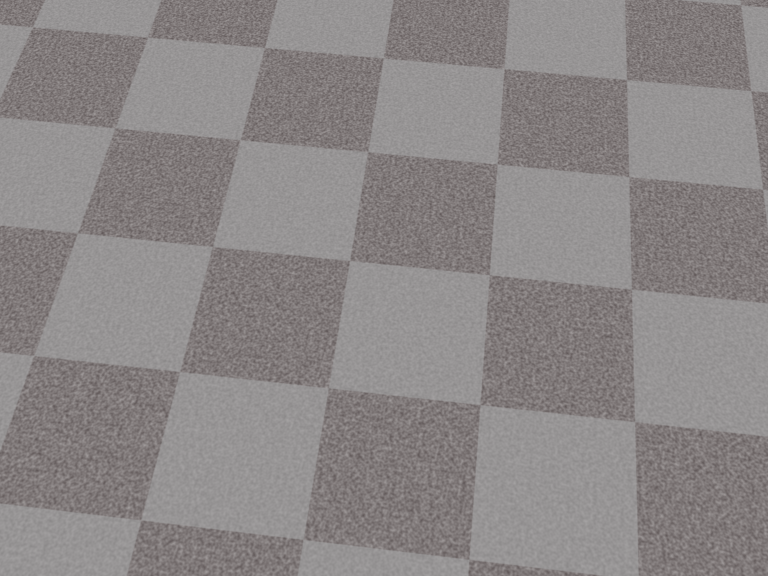
Reproduce this pattern procedurally as a Shadertoy shader.

```glsl
// Checkered floor of two-tone grey carpet tiles, seen at a slant in perspective.

vec2 hashGradient(vec2 cell) {
    uvec2 k = uvec2(ivec2(cell)) * uvec2(1597u, 3571u);
    uint h = (k.x ^ k.y) * 48271u;
    h = (h ^ (h >> 15)) * 668265u;
    h = (h ^ (h >> 13)) * 37591u;
    float angle = float((h >> 8) & 65535u) * 6.2832 / 65536.0;
    return vec2(cos(angle), sin(angle));
}

float gradientNoise(vec2 p) {
    vec2 i = floor(p), f = p - i;
    vec2 u = f * f * f * (f * (f * 6.0 - 15.0) + 10.0);
    vec2 e = vec2(0.0, 1.0);
    float a = dot(hashGradient(i), f);
    float b = dot(hashGradient(i + e.yx), f - e.yx);
    float c = dot(hashGradient(i + e.xy), f - e.xy);
    float d = dot(hashGradient(i + 1.0), f - 1.0);
    return mix(mix(a, b, u.x), mix(c, d, u.x), u.y);
}

// Projects a canvas point, in canvas heights from the top left, onto the floor in tiles.
vec2 floorPosition(vec2 p) {
    mat3 floorToCanvas = mat3(0.2012, 0.0175, -0.0076,
                              -0.0704, 0.1436, -0.0680,
                              0.4601, 0.0833, 1.0);
    vec3 q = inverse(floorToCanvas) * vec3(p, 1.0);
    return q.xy / q.z;
}

// Alternates between -1 and 1 along each axis, with a smoothed step at tile edges.
vec2 alternate(vec2 tile) {
    vec2 edge = abs(fract(tile - 0.5) - 0.5);
    vec2 side = 1.0 - 2.0 * mod(floor(tile), 2.0);
    return side * clamp(1.5 * edge / fwidth(tile), 0.0, 1.0);
}

void mainImage(out vec4 fragColor, in vec2 fragCoord) {
    vec2 p = vec2(fragCoord.x, iResolution.y - fragCoord.y) / iResolution.y;
    vec2 tile = floorPosition(p);
    vec2 parity = alternate(tile);
    float lightTile = 0.5 - 0.5 * parity.x * parity.y;

    // Looped pile: two sizes of grain, with faint ribs along the weave.
    mat2 turn = mat2(0.8, 0.6, -0.6, 0.8);
    float grain = gradientNoise(tile * 37.0)
                + 0.9 * gradientNoise(turn * tile * 59.0 + 17.3);
    float ribs = gradientNoise(tile * vec2(43.0, 7.0) + 5.7);
    float blotch = gradientNoise(tile * 9.0 + 31.1);

    vec3 color = mix(vec3(0.501, 0.475, 0.475), vec3(0.592, 0.583, 0.584), lightTile);
    vec3 yarn = mix(vec3(0.112, 0.118, 0.117), vec3(0.045), lightTile);
    color += yarn * (grain + 0.25 * ribs + 0.2 * blotch);
    fragColor = vec4(color, 1.0);
}
```
